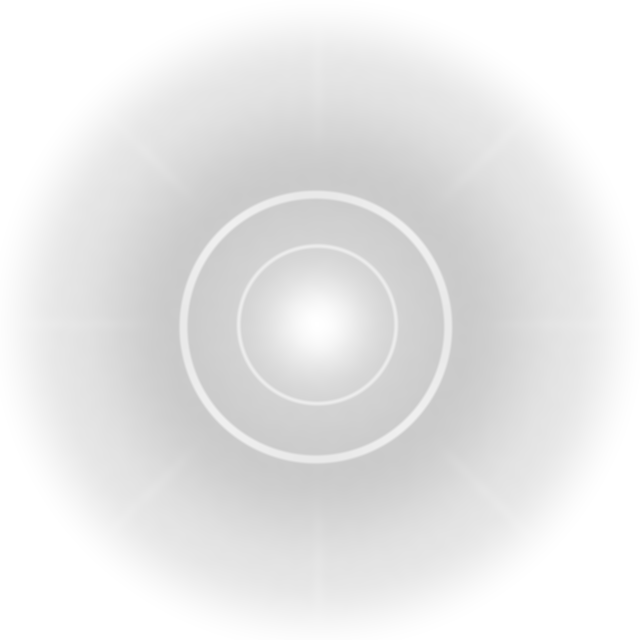
Give the GLSL for this background, as a three.js fragment shader.

```glsl
// Draws a soft grey disc on white with a glowing core, two pale rings and faint rays.

varying vec2 vUv;

const float TAU = 6.2831853;

// Disc and core
const vec2 DISC_CENTER = vec2(0.497, 0.493);
const float DISC_TONE = 0.793;
const float INNER_SLOPE = 0.105;
const float OUTER_SLOPE = 0.102;
const float PLATE_LIFT = 0.020;
const float GLOW_LIFT = 0.185;
const float GLOW_RADIUS = 0.079;

// Rings
const vec2 LARGE_CENTER = vec2(0.4935, 0.489);
const float LARGE_RADIUS = 0.2068;
const float LARGE_HALF_WIDTH = 0.0062;
const float LARGE_TONE = 0.925;
const vec2 SMALL_CENTER = vec2(0.496, 0.4925);
const float SMALL_RADIUS = 0.1230;
const float SMALL_HALF_WIDTH = 0.0028;
const float SMALL_TONE = 0.925;
const float RING_BLUR = 0.0028;

// Rays and mottling
const float RAY_COUNT = 8.0;
const float RAY_HALF_WIDTH = 0.009;
const float RAY_LIFT = 0.010;
const float MOTTLE_SCALE = 45.0;
const float MOTTLE_AMOUNT = 0.005;

vec2 hashGradient(vec2 cell) {
  float h = fract(sin(dot(cell, vec2(127.1, 311.7))) * 43758.5);
  return vec2(cos(TAU * h), sin(TAU * h));
}

float gradientNoise(vec2 p) {
  vec2 i = floor(p);
  vec2 f = fract(p);
  vec2 u = f * f * f * (f * (f * 6.0 - 15.0) + 10.0);
  float a = dot(hashGradient(i), f);
  float b = dot(hashGradient(i + vec2(1.0, 0.0)), f - vec2(1.0, 0.0));
  float c = dot(hashGradient(i + vec2(0.0, 1.0)), f - vec2(0.0, 1.0));
  float d = dot(hashGradient(i + vec2(1.0, 1.0)), f - vec2(1.0, 1.0));
  return mix(mix(a, b, u.x), mix(c, d, u.x), u.y);
}

// Soft coverage of a circular band
float ringMask(vec2 p, float radius, float halfWidth) {
  float d = abs(length(p) - radius) - halfWidth;
  return 1.0 - smoothstep(-RING_BLUR, RING_BLUR, d);
}

// Radial tone: bright core, grey plate, two-stage fade to white
float discTone(float r) {
  float tone = DISC_TONE;
  tone += INNER_SLOPE * smoothstep(0.22, 0.41, r);
  tone += OUTER_SLOPE * smoothstep(0.39, 0.52, r);
  tone += PLATE_LIFT * (1.0 - smoothstep(0.14, 0.235, r));
  tone += GLOW_LIFT * exp(-r * r / (GLOW_RADIUS * GLOW_RADIUS));
  return tone;
}

// Evenly spaced spokes, folded into one angular sector
float rayMask(vec2 p) {
  float r = length(p);
  float sector = TAU / RAY_COUNT;
  float angle = mod(atan(p.y, p.x) + 0.5 * sector, sector) - 0.5 * sector;
  float across = r * sin(angle) / RAY_HALF_WIDTH;
  float along = smoothstep(0.23, 0.31, r) * (1.0 - smoothstep(0.40, 0.49, r));
  return exp(-across * across) * along;
}

void main() {
  vec2 p = vUv - DISC_CENTER;
  float r = length(p);

  // Disc, rays and gentle mottling
  float tone = discTone(r);
  tone += RAY_LIFT * rayMask(p);
  float mottleFade = 1.0 - smoothstep(0.40, 0.50, r);
  tone += MOTTLE_AMOUNT * mottleFade * gradientNoise(vUv * MOTTLE_SCALE);

  // Large ring, slightly brighter on the diagonals
  vec2 q = vUv - LARGE_CENTER;
  float largeTone = LARGE_TONE - 0.012 * cos(4.0 * atan(q.y, q.x));
  tone = mix(tone, largeTone, ringMask(q, LARGE_RADIUS, LARGE_HALF_WIDTH));

  // Small ring
  float smallMask = ringMask(vUv - SMALL_CENTER, SMALL_RADIUS, SMALL_HALF_WIDTH);
  tone = mix(tone, SMALL_TONE, smallMask);

  gl_FragColor = vec4(vec3(clamp(tone, 0.0, 1.0)), 1.0);
}
```
